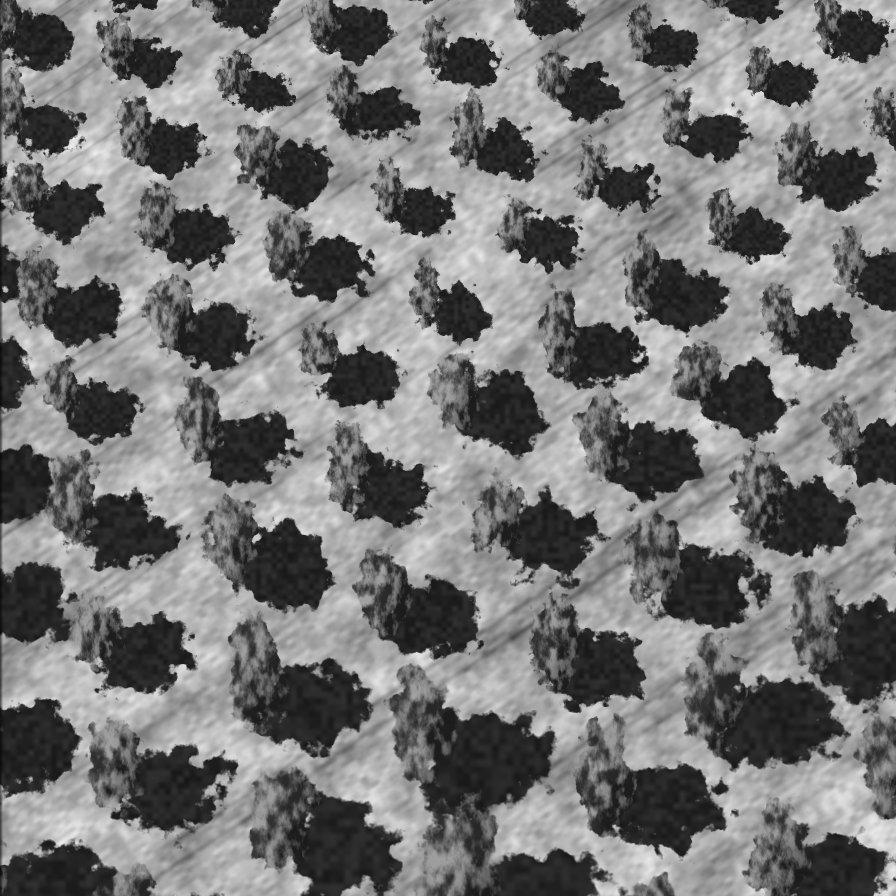
A Shadertoy shader for this pattern:

```glsl
// Aerial view of an orchard: rows of ragged trees casting dark shadows on dry, tracked ground.

// Perspective planting grid, in canvas units measured from the top left
const vec2  GRID_ORIGIN   = vec2(0.039, 0.0495);
const vec2  COLUMN_STEP   = vec2(0.1276, 0.0339);
const vec2  ROW_STEP      = vec2(0.0135, 0.0836);
const vec2  PERSPECTIVE   = vec2(-0.012, -0.0405);
const float TERRAIN_BEND  = 0.0021;
const int   FIRST_COLUMN  = -1, LAST_COLUMN = 8;
const int   FIRST_ROW     = -3, LAST_ROW = 8;

// Trees and shadows, in units of the shadow half width
const float SHADOW_RADIUS = 0.0335;
const vec2  SHADOW_SHAPE  = vec2(1.02, 0.76);
const vec2  CROWN_OFFSET  = vec2(-0.98, 0.55);
const vec2  CROWN_SHAPE   = vec2(0.50, 0.92);
const float EDGE_SOFTNESS = 0.09;

// Tones
const float GROUND_TONE = 0.705;
const float SHADOW_TONE = 0.125;
const float LEAF_DARK   = 0.14;
const float LEAF_LIGHT  = 0.62;

// Tracks between the diagonals of trees
const float TRACK_SLOPE  = 0.68;
const float TRACK_GROWTH = 0.1088;
const float TRACK_CENTRE = 0.42;

float hash(vec2 p) {
    vec3 h = fract(vec3(p.xyx) * 0.1031);
    h += dot(h, h.yzx + 33.33);
    return fract((h.x + h.y) * h.z);
}

float noise(vec2 p) {
    vec2 cell = floor(p), f = fract(p);
    f = f * f * (3.0 - 2.0 * f);
    return mix(mix(hash(cell), hash(cell + vec2(1, 0)), f.x),
               mix(hash(cell + vec2(0, 1)), hash(cell + vec2(1, 1)), f.x), f.y);
}

float fbm(vec2 p) {
    float sum = 0.0, weight = 0.5;
    for (int octave = 0; octave < 4; octave++) {
        sum += weight * noise(p);
        p = mat2(1.6, 1.2, -1.2, 1.6) * p + 17.3;
        weight *= 0.5;
    }
    return sum / 0.9375;
}

// Shadow centre of one grid node (xy, origin lower left) and its depth scale (z)
vec3 plantNode(float column, float row) {
    float depth = 1.0 + dot(PERSPECTIVE, vec2(column, row));
    vec2 p = (GRID_ORIGIN + COLUMN_STEP * column + ROW_STEP * row) / depth;
    p.x -= column * (0.0043 - 0.0026 * max(row, 0.0));
    p.x += 0.034 * step(column, -0.5);
    p.y -= TERRAIN_BEND * column * (7.0 - 0.8 * row - column);
    return vec3(p.x, 1.0 - p.y, 1.0 / (depth * depth));
}

float groundTone(vec2 uv) {
    // Mottled grass, stretched along the tracks
    vec2 along = normalize(vec2(1.0, TRACK_SLOPE));
    vec2 g = vec2(dot(uv, along), dot(uv, vec2(-along.y, along.x)));
    float tone = GROUND_TONE;
    tone += 0.30 * (fbm(g * vec2(6.0, 19.0) + 40.0) - 0.5);
    tone += 0.30 * (fbm(uv * 38.0 + 9.0) - 0.5);
    tone += 0.17 * (noise(g * vec2(110.0, 190.0) + 70.0) - 0.5);

    // Worn strips with a pair of wheel ruts; lanes widen towards the viewer
    float drop = 0.9935 - uv.y + TRACK_SLOPE * (uv.x - 0.43);
    float lane = log(max(1.0 + 1.015 * drop, 0.05)) / TRACK_GROWTH;
    float offset = fract(lane) - TRACK_CENTRE + 0.10 * (noise(uv * 5.0) - 0.5);
    float wear = mix(0.35, 1.0, hash(vec2(floor(lane) + 50.0, 4.0)));
    float patchy = smoothstep(0.25, 0.65, fbm(g * vec2(9.0, 30.0)));
    float strip = exp(-pow(offset / 0.16, 2.0));
    float ruts = exp(-pow((abs(offset) - 0.075) / 0.022, 2.0));
    return tone - wear * patchy * (0.14 * strip + 0.15 * ruts);
}

float coverage(float d) {
    return 1.0 - smoothstep(-EDGE_SOFTNESS, EDGE_SOFTNESS, d);
}

float drawTree(float tone, vec2 q, vec2 seed) {
    float clumps = noise(q * 1.7 + seed) - 0.5;
    float ragged = fbm(q * 4.2 + seed) - 0.5;

    // Cast shadow, broken by small gaps of light
    float shadow = coverage(length(q / SHADOW_SHAPE) - 1.0 + 0.45 * clumps + 0.95 * ragged);
    float shadowTone = SHADOW_TONE + 0.10 * (noise(q * 9.0 + seed) - 0.5);
    tone = mix(tone, shadowTone, shadow * 0.97);

    // Upright crown, lit from the left
    vec2 c = q - CROWN_OFFSET;
    c.x += 0.15 * (hash(seed) - 0.5) * c.y;
    vec2 shape = CROWN_SHAPE * mix(vec2(0.82), vec2(1.12), vec2(hash(seed + 3.0), hash(seed + 7.0)));
    float crown = coverage(length(c / shape) - 1.0 + 0.3 * clumps + 1.1 * ragged);
    float leaves = smoothstep(0.22, 0.78, fbm(q * vec2(7.5, 4.5) + seed + 31.0));
    float leafTone = mix(LEAF_DARK, LEAF_LIGHT, leaves) - 0.20 * smoothstep(-0.15, 0.5, c.x - 0.25 * c.y);
    return mix(tone, max(leafTone, 0.11), crown * 0.92);
}

void mainImage(out vec4 fragColor, in vec2 fragCoord) {
    vec2 uv = fragCoord / iResolution.xy;
    float tone = groundTone(uv);

    // Far rows first, so that nearer trees overlap them
    for (int row = FIRST_ROW; row <= LAST_ROW; row++)
    for (int column = FIRST_COLUMN; column <= LAST_COLUMN; column++) {
        vec2 id = vec2(column, row);
        vec3 node = plantNode(id.x, id.y);
        vec2 seed = 60.0 + 13.7 * id;
        float size = SHADOW_RADIUS * node.z * mix(0.88, 1.14, hash(seed + 11.0));
        vec2 q = (uv - node.xy) / size;
        q += 0.2 * (vec2(hash(seed + 1.0), hash(seed + 2.0)) - 0.5);
        if (dot(q, q) < 6.5) tone = drawTree(tone, q, seed);
    }

    // Thin dark margin on the left
    tone *= mix(0.45, 1.0, smoothstep(0.0, 0.004, uv.x));
    fragColor = vec4(vec3(clamp(tone, 0.0, 1.0)), 1.0);
}
```
